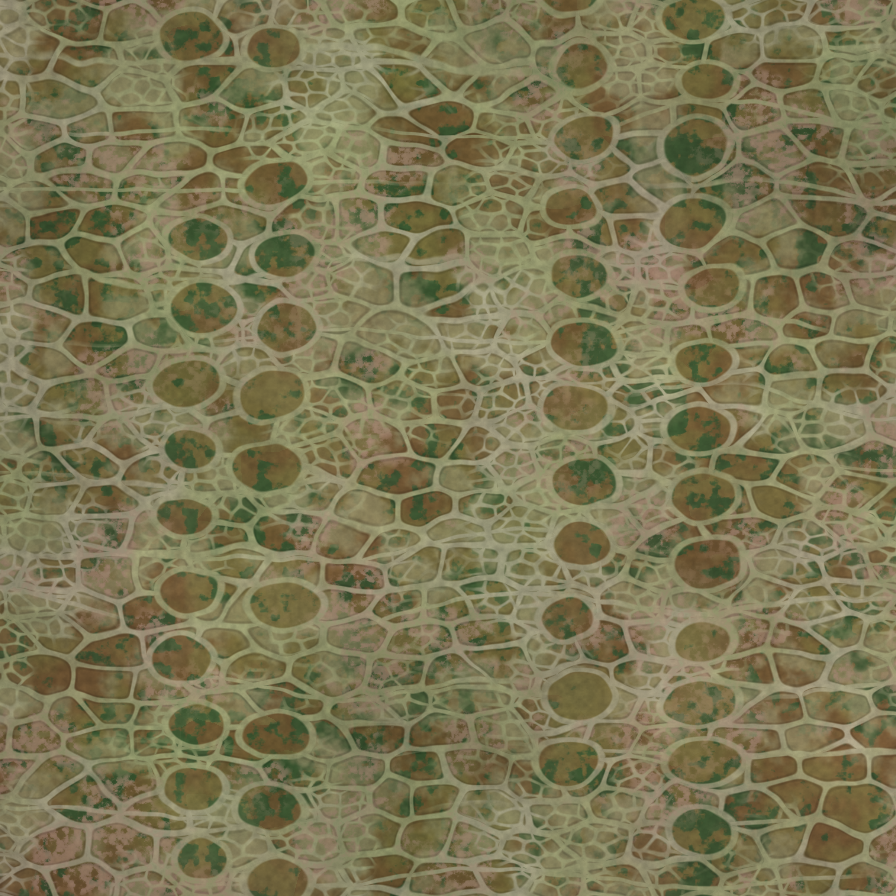
A three.js fragment shader for this texture:

```glsl
// Mottled plant tissue: pale cell walls, fine mesh and columns of large oval vessels.
varying vec2 vUv;

const vec2 CELL_GRID = vec2(15.0, 26.0);
const vec2 MESH_GRID = vec2(42.0, 62.0);
const float CELL_WALL = 0.0024;
const float MESH_WALL = 0.0013;
const float SOFTNESS = 0.0016;
const float STRANDS = 13.0;
const vec4 VESSEL_X = vec4(0.215, 0.31, 0.645, 0.785);
const float VESSEL_ROWS = 13.0;
const vec2 VESSEL_RADII = vec2(0.036, 0.026);
const vec3 BROWN = vec3(0.41, 0.32, 0.19);
const vec3 OLIVE = vec3(0.43, 0.39, 0.22);
const vec3 GREEN = vec3(0.19, 0.31, 0.18);
const vec3 WALL = vec3(0.59, 0.60, 0.44);
const vec3 PALE = vec3(0.63, 0.61, 0.51);
const vec3 PINK = vec3(0.57, 0.47, 0.40);
const vec3 HAZE = vec3(0.53, 0.51, 0.37);

float hash(vec2 p) {
  return fract(sin(dot(p, vec2(127.1, 311.7))) * 43758.5453);
}

float noise(vec2 p) {
  vec2 i = floor(p), f = fract(p);
  f = f * f * (3.0 - 2.0 * f);
  return mix(mix(hash(i), hash(i + vec2(1.0, 0.0)), f.x),
             mix(hash(i + vec2(0.0, 1.0)), hash(i + vec2(1.0)), f.x), f.y);
}

float fbm(vec2 p) {
  float sum = 0.0, amp = 0.53;
  for (int i = 0; i < 4; i++) {
    sum += amp * noise(p);
    p = p * 2.03 + 17.3;
    amp *= 0.5;
  }
  return sum;
}

// Jittered seed of a brick-laid grid cell
vec2 seed(vec2 id) {
  vec2 jitter = vec2(hash(id), hash(id + 53.7));
  return id + 0.15 + 0.7 * jitter + vec2(0.5 * mod(id.y, 2.0), 0.0);
}

// Rounded distance to the cell border in canvas units, and a random value per cell
vec2 cells(vec2 uv, vec2 grid, float rounding) {
  vec2 p = uv * grid, base = floor(p), nearest = vec2(0.0), owner = base;
  float best = 100.0;
  for (int y = -1; y <= 1; y++) for (int x = -2; x <= 1; x++) {
    vec2 id = base + vec2(float(x), float(y));
    vec2 r = seed(id) - p;
    if (dot(r, r) < best) { best = dot(r, r); nearest = r; owner = id; }
  }
  float sum = 0.0;
  for (int y = -2; y <= 2; y++) for (int x = -2; x <= 2; x++) {
    vec2 r = seed(owner + vec2(float(x), float(y))) - p;
    vec2 gap = r - nearest;
    if (dot(gap, gap) > 0.0001) {
      float d = dot(0.5 * (r + nearest), gap) / length(gap * grid);
      sum += exp(-d / rounding);
    }
  }
  return vec2(-rounding * log(sum), hash(owner + 9.1));
}

// Signed distance to the nearest vessel
float vessels(vec2 uv) {
  float d = 1.0;
  for (int i = 0; i < 4; i++) {
    float y = uv.y * VESSEL_ROWS + 0.23 * float(i);
    vec2 id = vec2(float(i) * 7.0, floor(y));
    vec2 offset = vec2(hash(id + 2.0), hash(id + 5.0)) - 0.5;
    vec2 q = vec2(uv.x - VESSEL_X[i], (fract(y) - 0.5) / VESSEL_ROWS);
    q -= offset * vec2(0.022, 0.010);
    vec2 radii = VESSEL_RADII * (0.8 + 0.24 * hash(id + 8.0));
    float sd = (length(q / radii) - 1.0) * radii.y;
    if (hash(id + 3.0) < 0.88) d = min(d, sd);
  }
  return d;
}

float line(float d, float halfWidth) {
  return 1.0 - smoothstep(halfWidth - SOFTNESS * 0.5, halfWidth + SOFTNESS, d);
}

void main() {
  // Gentle warping of the tissue
  vec2 uv = vUv;
  vec2 p = uv + 0.018 * (vec2(noise(uv * 8.0), noise(uv * 8.0 + 31.0)) - 0.5);
  p += 0.005 * (vec2(noise(uv * 45.0), noise(uv * 45.0 + 67.0)) - 0.5);
  float broad = fbm(uv * 5.0 + 4.0), blotch = fbm(uv * 22.0);
  float grain = fbm(uv * 150.0), speck = fbm(uv * 75.0 + 11.0);

  // Fine mesh gathers along the vessel columns and the side margins
  vec4 gap = (VESSEL_X + vec4(-0.02, 0.05, -0.03, -0.05) - uv.x) / 0.055;
  float columns = dot(exp(-gap * gap), vec4(1.0));
  float margin = smoothstep(0.43, 0.5, abs(uv.x - 0.5));
  float mesh = smoothstep(0.5, 0.75, fbm(uv * 13.0 + 40.0) + 0.25 * min(columns + margin, 1.0));

  // Walls and horizontal strands
  vec2 cell = cells(p, CELL_GRID, 0.0022);
  vec2 small = cells(p + 0.006 * (blotch - 0.5), MESH_GRID, 0.0011);
  float width = CELL_WALL * (0.65 + 0.8 * noise(uv * 28.0));
  float wall = line(cell.x, width);
  wall = max(wall, mesh * line(small.x, MESH_WALL * (0.5 + noise(uv * 50.0))));
  float row = p.y * STRANDS + 0.7 * noise(uv * vec2(5.0, 9.0));
  float strand = line(abs(fract(row) - 0.5) / STRANDS, 0.0022);
  wall = max(wall, strand * smoothstep(0.3, 0.6, noise(uv * vec2(6.0, 22.0) + 8.0)));

  // Vessels clear the mesh and carry their own rim
  float vessel = vessels(p);
  float inside = 1.0 - smoothstep(-0.001, 0.001, vessel);
  float rim = line(abs(vessel - 0.0025), 0.0026);
  wall = max(wall * (1.0 - inside), rim * 0.9);

  // Mottled cell contents
  vec3 color = mix(BROWN, OLIVE, smoothstep(0.3, 0.65, blotch + 0.25 * (cell.y - 0.5)));
  float greenery = smoothstep(0.52, 0.68, speck + 0.35 * (noise(uv * 18.0 + 3.0) - 0.5));
  color = mix(color, GREEN, greenery * 0.85);
  float haze = smoothstep(0.42, 0.72, fbm(uv * 32.0 + 90.0) + 0.22 * (cell.y - 0.5) + 0.1 * mesh);
  color = mix(color, HAZE, (haze * 0.75 + 0.2 * mesh) * (1.0 - 0.8 * inside));
  float granules = smoothstep(0.5, 0.64, fbm(uv * 17.0 + 70.0)) * smoothstep(0.38, 0.6, grain);
  color = mix(color, PINK, granules * 0.75 * (1.0 - 0.6 * inside));
  color *= 1.0 - 0.12 * line(cell.x, CELL_WALL * 2.0) * (1.0 - inside);

  // Pale walls, then broad tint and grain
  vec3 wallColor = mix(WALL, PALE, smoothstep(0.35, 0.65, fbm(uv * 11.0 + 20.0)));
  wallColor = mix(wallColor, PINK, granules * 0.4);
  color = mix(color, wallColor, wall * (0.72 + 0.25 * noise(uv * 35.0)));
  color *= 1.0 + 0.28 * (broad - 0.5) + 0.26 * (grain - 0.5);
  color += vec3(0.05, -0.01, 0.03) * (fbm(uv * 7.0 + 55.0) - 0.5);
  gl_FragColor = vec4(color, 1.0);
}
```
